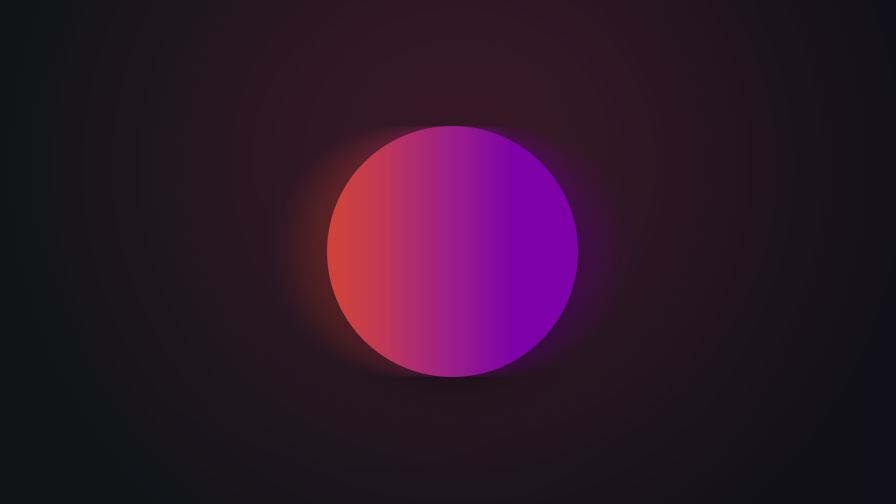
This background is drawn by a Shadertoy shader. Its source:

```glsl
// A gradient disc on a dark backdrop with a warm radial haze.
// A sideways-blurred copy of the disc, computed from the chord of the circle
// at each height, glows behind it; a faint shadow separates the two.

const vec2  DISC_CENTER = vec2(0.009, 0.001);  // in canvas heights, from the middle
const float DISC_RADIUS = 0.249;
const float BLUR_REACH  = 0.128;

const vec3 RED    = vec3(0.81, 0.26, 0.23);
const vec3 ROSE   = vec3(0.73, 0.20, 0.37);
const vec3 PLUM   = vec3(0.60, 0.12, 0.53);
const vec3 VIOLET = vec3(0.49, 0.00, 0.66);

// Horizontal colour ramp; t runs from -1 (left rim) to 1 (right rim).
vec3 discColor(float t) {
    vec3 color = mix(RED, ROSE, smoothstep(-1.0, -0.35, t));
    color = mix(color, PLUM, clamp((t + 0.5) / 0.5, 0.0, 1.0));
    return mix(color, VIOLET, clamp(t / 0.5, 0.0, 1.0));
}

// Dark base, cool on both sides, lit by a broad haze above the middle.
vec3 backdrop(vec2 p, float aspect) {
    const vec2 HAZE_CENTER = vec2(0.02, 0.17);
    const vec3 HAZE = vec3(0.245, 0.100, 0.160);
    vec3 base = mix(vec3(0.065, 0.080, 0.090), vec3(0.065, 0.060, 0.098),
                    clamp(p.x / aspect + 0.5, 0.0, 1.0));
    float haze = max(1.0 - length(p - HAZE_CENTER) / 0.9, 0.0);
    return mix(base, HAZE, haze);
}

// Coverage of a circle blurred along x only.
float sidewaysBlur(vec2 p, float radius, float reach) {
    float halfChord = sqrt(max(radius * radius - p.y * p.y, 0.0));
    return smoothstep(-reach, reach, p.x + halfChord)
         - smoothstep(-reach, reach, p.x - halfChord);
}

// Soft darkening that fades away from the rim.
float rimShadow(float distanceToRim, float falloff) {
    return exp(-max(distanceToRim, 0.0) / falloff);
}

void mainImage(out vec4 fragColor, in vec2 fragCoord) {
    float pixel = 1.0 / iResolution.y;
    vec2 p = (fragCoord - 0.5 * iResolution.xy) * pixel;
    vec2 q = p - DISC_CENTER;
    float rim = length(q) - DISC_RADIUS;
    vec3 ramp = discColor(q.x / DISC_RADIUS);

    vec3 color = backdrop(p, iResolution.x * pixel);

    // Blurred glow, then a shadow that is stronger below the disc
    color = mix(color, ramp, 0.72 * sidewaysBlur(q, DISC_RADIUS, BLUR_REACH));
    float below = smoothstep(0.25, -0.25, q.y);
    color *= 1.0 - mix(0.12, 0.26, below) * rimShadow(rim, 0.04);

    // Crisp disc
    color = mix(color, ramp, smoothstep(0.75 * pixel, -0.75 * pixel, rim));
    fragColor = vec4(color, 1.0);
}
```
